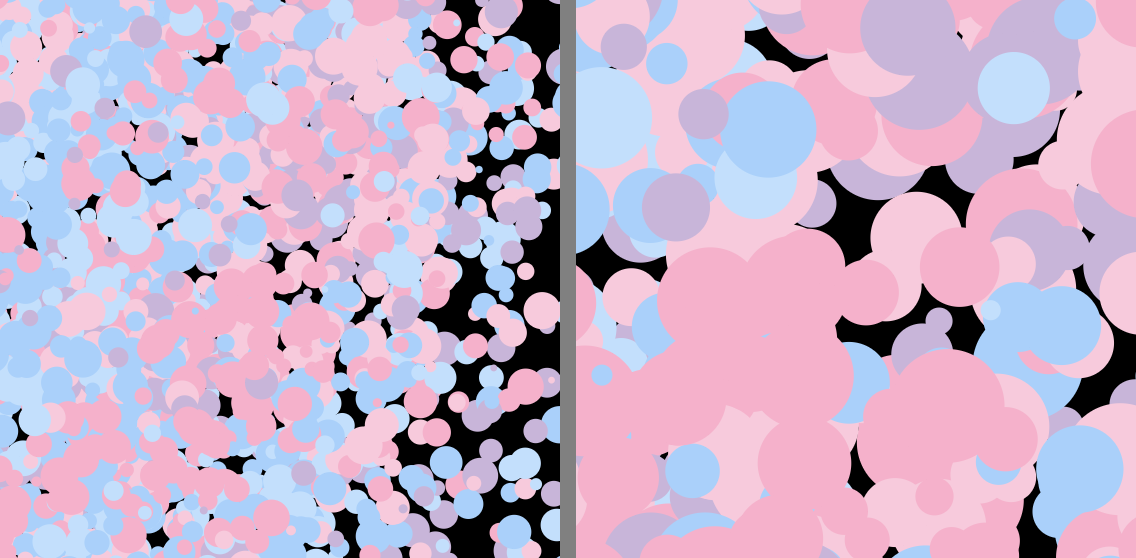
Left: the whole. Right: its middle third, enlarged.
A WebGL 2 fragment shader for this pattern:

```glsl
#version 300 es
precision highp float;
// Overlapping pastel discs: merged clumps at upper left thinning to loose dots on black.

uniform vec2 u_resolution;
out vec4 fragColor;

const int LOOSE_LAYERS = 4;        // freely coloured dots in front
const int CLUMP_LAYERS = 20;       // pairs of layers share a colour and a clump shape
const float CELL = 0.068;          // grid pitch in canvas heights, twice MAX_RADIUS
const float MAX_RADIUS = 0.034;
const float MIN_RADIUS = 0.012;
const float MIN_LOOSE_RADIUS = 0.006;
const float CLUMP_FREQUENCY = 5.5;
const float CORE_CHANCE = 0.72;    // disc chance per cell, dense and sparse ends
const float EDGE_CHANCE = 0.085;
const float LOOSE_CHANCE = 0.15;
const float FRONT_SHARE = 0.6;     // scales the chance from front to back
const float BACK_SHARE = 1.2;
const vec2 CORE_CENTER = vec2(0.20, 0.72);
const vec2 CORE_STRETCH = vec2(1.15, 0.75);
const vec2 WARM_CENTER = vec2(0.40, 0.52);
const float WARM_RADIUS = 0.45;

const vec3 PINK = vec3(0.960, 0.695, 0.795);
const vec3 SKY = vec3(0.665, 0.816, 0.980);
const vec3 BLUSH = vec3(0.967, 0.793, 0.863);
const vec3 ICE = vec3(0.765, 0.875, 0.990);
const vec3 MAUVE = vec3(0.785, 0.710, 0.850);

vec3 tintColor(int tint) {
  if (tint == 0) return PINK;
  if (tint == 1) return SKY;
  if (tint == 2) return BLUSH;
  return tint == 3 ? ICE : MAUVE;
}

// Arithmetic hash giving three values in 0..1
vec3 hash3(vec2 cell, float seed) {
  vec3 p = fract(vec3(cell, seed) * vec3(0.1031, 0.1030, 0.0973));
  p += dot(p, p.yxz + 33.33);
  return fract((p.xxy + p.yxx) * p.zyx);
}

float valueNoise(vec2 p, float seed) {
  vec2 i = floor(p);
  vec2 f = p - i;
  f = f * f * (3.0 - 2.0 * f);
  float low = mix(hash3(i, seed).x, hash3(i + vec2(1, 0), seed).x, f.x);
  float high = mix(hash3(i + vec2(0, 1), seed).x, hash3(i + vec2(1, 1), seed).x, f.x);
  return mix(low, high, f.y);
}

// 0 in the dense core, 1 where dots are sparse
float sparseness(vec2 p) {
  return smoothstep(0.2, 0.95, length((p - CORE_CENTER) * CORE_STRETCH));
}

// How strongly a colour gathers at a place: pinks in the middle, blues around them
float affinity(int tint, vec2 p, float sparse) {
  if (tint == 4) return mix(0.7, 1.3, sparse);
  vec2 offset = (p - WARM_CENTER) / WARM_RADIUS;
  float warm = max(0.0, 1.0 - dot(offset, offset));
  return tint == 0 || tint == 2 ? 0.75 + 0.4 * warm : 1.2 - 0.6 * warm;
}

// Decides whether a clump disc at this place is drawn
bool clumpHas(vec2 center, int group, int tint, vec3 dice) {
  float sparse = sparseness(center);
  float depth = float(2 * group) / float(CLUMP_LAYERS);
  float chance = mix(CORE_CHANCE, EDGE_CHANCE, sparse) * affinity(tint, center, sparse);
  chance *= mix(FRONT_SHARE, BACK_SHARE, depth);
  if (dice.z < sparse) return dice.x < chance;
  float n = valueNoise(center * CLUMP_FREQUENCY + 20.0, float(group + 200));
  return smoothstep(0.15, 0.85, n) < chance;
}

void main() {
  vec2 p = gl_FragCoord.xy / u_resolution.y;
  vec3 color = vec3(0.0);
  float unseen = 1.0;

  // Front to back, ending as soon as the pixel is covered
  for (int layer = 0; layer < LOOSE_LAYERS + CLUMP_LAYERS; layer++) {
    bool loose = layer < LOOSE_LAYERS;
    int group = (layer - LOOSE_LAYERS) / 2;
    float minRadius = loose ? MIN_LOOSE_RADIUS : MIN_RADIUS;
    vec2 shift = 10.0 + fract(float(layer) * vec2(0.7549, 0.5698));
    vec2 home = floor(p / CELL + shift - 0.5);

    // Four nearest cells, one jittered disc in each
    for (int k = 0; k < 4; k++) {
      vec2 cell = home + vec2(k & 1, k >> 1);
      vec3 shape = hash3(cell, float(layer + 1));
      vec2 center = (cell + shape.xy - shift) * CELL;
      float radius = mix(minRadius, MAX_RADIUS, shape.z);
      float cover = clamp((radius - distance(p, center)) * u_resolution.y + 0.5, 0.0, 1.0);
      if (cover <= 0.0) continue;

      vec3 dice = hash3(cell, float(layer + 101));
      int tint = loose ? int(dice.y * 5.0) : group % 5;
      bool present = loose ? dice.x < LOOSE_CHANCE : clumpHas(center, group, tint, dice);
      if (present) {
        color += unseen * cover * tintColor(tint);
        unseen *= 1.0 - cover;
      }
    }
    if (unseen < 0.01) break;
  }
  fragColor = vec4(color, 1.0);
}
```
